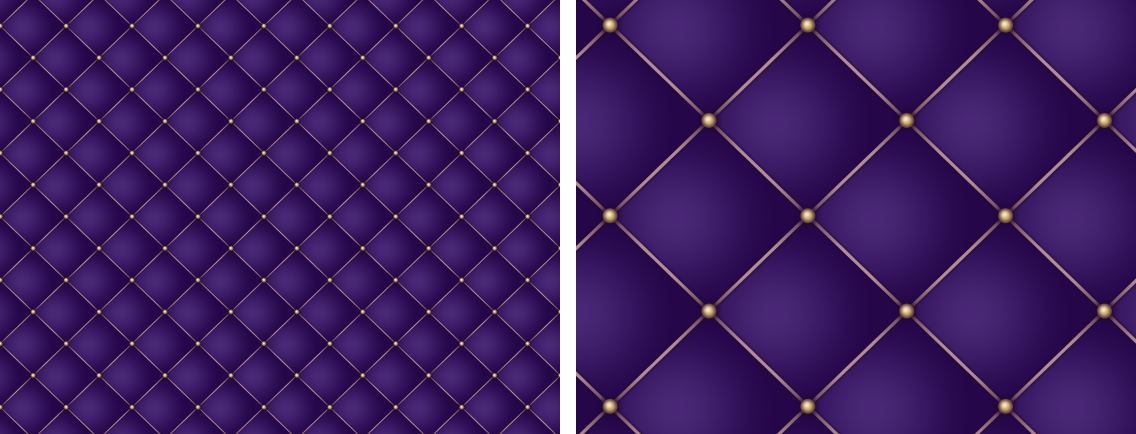
Left: the whole. Right: its middle third, enlarged.
A Shadertoy shader for this pattern:

```glsl
// Quilted violet diamonds with fine gilt seams and a gold bead at every crossing.

// Lengths are fractions of the canvas height.
const vec2 CELL = vec2(0.1519, 0.1464);         // width and height of one diamond
const vec2 ANCHOR = vec2(-0.037, 0.001);        // one bead, from the canvas centre
const float SEAM_HALF_WIDTH = 0.00125;
const float SEAM_SHADOW = 0.0042;
const float BEAD_RADIUS = 0.0057;
const float BEAD_SHADOW = 0.0115;
const vec2 GLOW_CENTRE = vec2(-0.17, -0.02);    // in diamond widths and heights
const float GLOW_RADIUS = 0.54;

const vec3 CLOTH_DARK = vec3(0.142, 0.022, 0.285);
const vec3 CLOTH_LIGHT = vec3(0.285, 0.155, 0.465);
const vec3 SHADOW = vec3(0.125, 0.030, 0.200);
const vec3 SEAM_DIM = vec3(0.43, 0.29, 0.35);
const vec3 SEAM_BRIGHT = vec3(0.70, 0.55, 0.57);
const vec3 BEAD_RIM = vec3(0.40, 0.27, 0.22);
const vec3 BEAD_GOLD = vec3(0.74, 0.61, 0.40);
const vec3 BEAD_GLINT = vec3(0.98, 0.92, 0.76);

// Seams run along whole values of these two diagonal coordinates.
vec2 toDiagonal(vec2 p) { return vec2(p.x + p.y, p.x - p.y); }
vec2 fromDiagonal(vec2 d) { return 0.5 * toDiagonal(d); }

// Soft sheen, brightest left of the diamond's centre.
vec3 cloth(vec2 local) {
    float falloff = smoothstep(0.0, GLOW_RADIUS, length(local - GLOW_CENTRE));
    return mix(CLOTH_LIGHT, CLOTH_DARK, falloff);
}

// One seam, dulled towards the beads at its ends.
vec3 addSeam(vec3 colour, float dist, float along, float pixel) {
    float shine = smoothstep(0.0, 0.75, 1.0 - 2.0 * abs(along));
    float cover = clamp((SEAM_HALF_WIDTH - dist) / pixel + 0.5, 0.0, 1.0);
    return mix(colour, mix(SEAM_DIM, SEAM_BRIGHT, shine), cover);
}

// A small domed bead with its glint up and to the left.
vec3 addBead(vec3 colour, vec2 offset, float pixel) {
    float dist = length(offset);
    colour = mix(SHADOW, colour, smoothstep(0.4 * BEAD_RADIUS, BEAD_SHADOW, dist));
    vec3 bead = mix(BEAD_GOLD, BEAD_RIM, smoothstep(0.35, 1.0, dist / BEAD_RADIUS));
    vec2 toGlint = offset / BEAD_RADIUS - vec2(-0.12, 0.15);
    bead = mix(bead, BEAD_GLINT, exp(-5.0 * dot(toGlint, toGlint)));
    return mix(colour, bead, clamp((BEAD_RADIUS - dist) / pixel + 0.5, 0.0, 1.0));
}

void mainImage(out vec4 fragColor, in vec2 fragCoord) {
    float pixel = 1.0 / iResolution.y;
    vec2 p = (fragCoord - 0.5 * iResolution.xy) * pixel;

    // Position within the diamond, and offset from the nearest bead
    vec2 diagonal = toDiagonal((p - ANCHOR) / CELL);
    vec2 inside = fract(diagonal) - 0.5;
    vec2 fromSeam = diagonal - round(diagonal);
    vec2 seamDist = abs(fromSeam) / length(1.0 / CELL);

    // Cloth sinking into the seams
    vec3 colour = cloth(fromDiagonal(inside));
    float nearest = min(seamDist.x, seamDist.y);
    colour = mix(colour, SHADOW, 0.75 * (1.0 - smoothstep(0.0, SEAM_SHADOW, nearest)));

    // Gilt thread and beads
    colour = addSeam(colour, seamDist.x, inside.y, pixel);
    colour = addSeam(colour, seamDist.y, inside.x, pixel);
    colour = addBead(colour, fromDiagonal(fromSeam) * CELL, pixel);

    fragColor = vec4(colour, 1.0);
}
```
